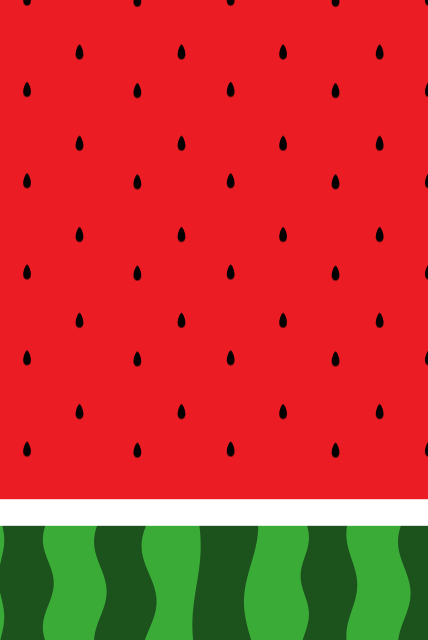
This pattern is drawn by a WebGL 1 fragment shader. Its source:

```glsl
precision highp float;
// Watermelon slice: red flesh with staggered seeds, a white band and a wavy striped rind.

uniform vec2 u_resolution;

// Antialiased coverage of the region where the distance is negative.
float coverage(float dist) {
  return clamp(0.5 - dist * u_resolution.y, 0.0, 1.0);
}

// Approximate distance to an upright teardrop, narrower at the top.
float seedDistance(vec2 q) {
  float height = q.y / 0.0115;
  float taper = 0.0057 * (1.0 - 0.35 * clamp(height, -1.0, 1.0));
  return (length(vec2(q.x / taper, height)) - 1.0) * 0.006;
}

// Staggered columns in groups of four, with slightly uneven gaps.
float seedMask(vec2 p) {
  float nearest = 1.0;
  for (int i = 0; i < 9; i++) {
    float column = float(i);
    float group = floor(column / 4.0);
    float slot = column - 4.0 * group;
    float x = 0.0508 + 0.082 * slot + 0.3099 * group;
    x -= 0.013 * step(2.5, slot) + 0.0085 * step(column, 1.5);
    float base = 0.2982 + 0.0586 * mod(column, 2.0);
    if (i == 2 || i == 6) base -= 0.0017;
    for (int j = 0; j < 6; j++) {
      float row = float(j);
      float y = base + 0.1426 * row - 0.0085 * step(1.5, row);
      nearest = min(nearest, seedDistance(p - vec2(x, y)));
    }
  }
  return coverage(nearest);
}

// Nine wavy edges, left to right; each one swaps light and dark.
float lightStripe(vec2 p) {
  mat3 center = mat3(0.002, 0.0755, 0.1569, 0.2331, 0.3073, 0.3926, 0.4766, 0.5501, 0.6322);
  mat3 swing = mat3(0.0046, 0.0085, 0.0098, 0.0117, 0.0065, 0.0111, 0.0065, 0.0085, 0.0098);
  mat3 crest = mat3(0.156, 0.0885, 0.0755, 0.06, 0.147, 0.178, 0.16, 0.086, 0.073);
  mat3 wavelength = mat3(0.12, 0.137, 0.156, 0.174, 0.247, 0.237, 0.12, 0.159, 0.161);
  float light = 1.0;
  for (int i = 0; i < 3; i++) {
    for (int j = 0; j < 3; j++) {
      float phase = 6.2832 * (p.y - crest[i][j]) / wavelength[i][j];
      float edge = center[i][j] + swing[i][j] * cos(phase);
      light = mix(light, 1.0 - light, coverage(edge - p.x));
    }
  }
  return light;
}

void main() {
  // Canvas height is 1; the width keeps the slice's own proportion.
  vec2 p = gl_FragCoord.xy / u_resolution * vec2(0.6693, 1.0);

  vec3 flesh = mix(vec3(0.925, 0.11, 0.14), vec3(0.015, 0.005, 0.008), seedMask(p));
  vec3 rind = mix(vec3(0.11, 0.32, 0.11), vec3(0.23, 0.67, 0.22), lightStripe(p));

  // Stack the layers from top to bottom.
  vec3 color = mix(flesh, vec3(1.0), coverage(p.y - 0.22));
  color = mix(color, rind, coverage(p.y - 0.1784));
  gl_FragColor = vec4(color, 1.0);
}
```
